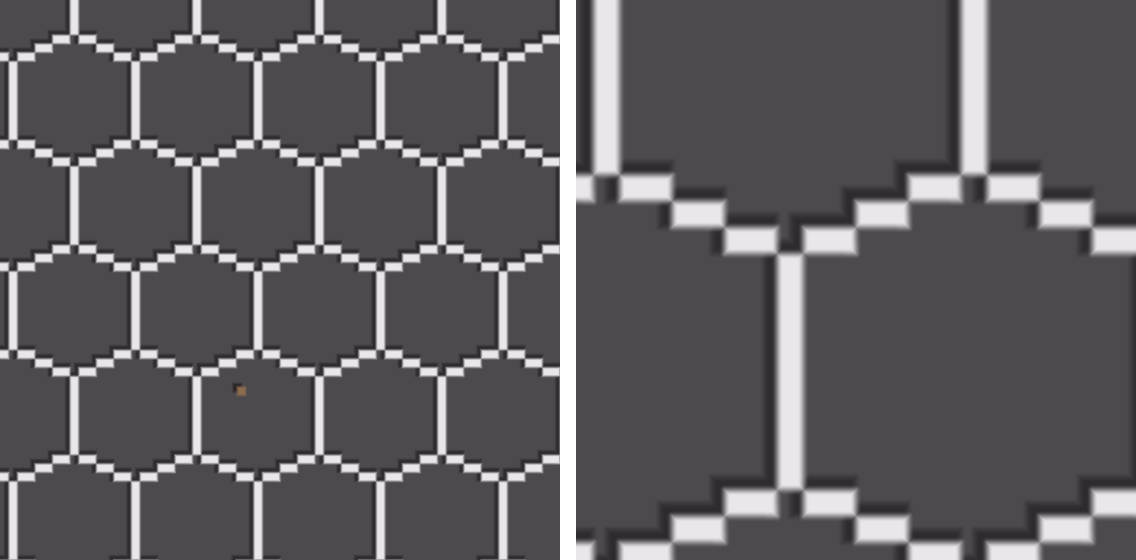
Left, the full canvas; right, a detail of the centre.
Write a three.js fragment shader that draws this pattern.

```glsl
// Charcoal hexagon tiles with stepped pale outlines, a dark upper-left shadow and one brown fleck.
varying vec2 vUv;

float box(vec2 p, vec2 halfSize) {
  vec2 d = abs(p) - halfSize;
  return length(max(d, 0.0)) + min(max(d.x, d.y), 0.0);
}

// Distance to the outline; one grid unit is one stair step high.
float outline(vec2 p) {
  vec2 period = vec2(14.0, 24.0);
  // Fold each repeat into one quadrant around an upright bar.
  vec2 q = abs(mod(p - vec2(1.5, 52.5) + 0.5 * period, period) - 0.5 * period);
  vec2 bar = vec2(0.5, 4.5);
  float d = min(box(q, bar), box(q - 0.5 * period, bar));
  // Three stair steps join neighbouring bars.
  for (int i = 0; i < 3; i++) {
    float k = float(i);
    d = min(d, box(q - vec2(1.5 + 2.0 * k, 5.0 + k), vec2(1.0, 0.5)));
  }
  return d;
}

float cover(float d) {
  return 1.0 - smoothstep(-0.22, 0.22, d);
}

void main() {
  vec2 p = vUv * 64.0;

  // Shadow reaches half a unit left of and above the outline.
  float shadow = min(outline(p + vec2(0.5, -0.5)),
                 min(outline(p + vec2(0.5, 0.0)), outline(p + vec2(0.0, -0.5))));

  vec3 color = vec3(0.302, 0.292, 0.306);
  color = mix(color, vec3(0.18, 0.17, 0.18), cover(shadow));
  color = mix(color, vec3(0.915, 0.905, 0.915), cover(outline(p)));

  // Brown fleck with its own shadow.
  color = mix(color, vec3(0.17, 0.15, 0.15), cover(box(p - vec2(27.1, 19.7), vec2(0.5))));
  color = mix(color, vec3(0.55, 0.42, 0.31), cover(box(p - vec2(27.6, 19.3), vec2(0.5))));

  gl_FragColor = vec4(color, 1.0);
}
```
